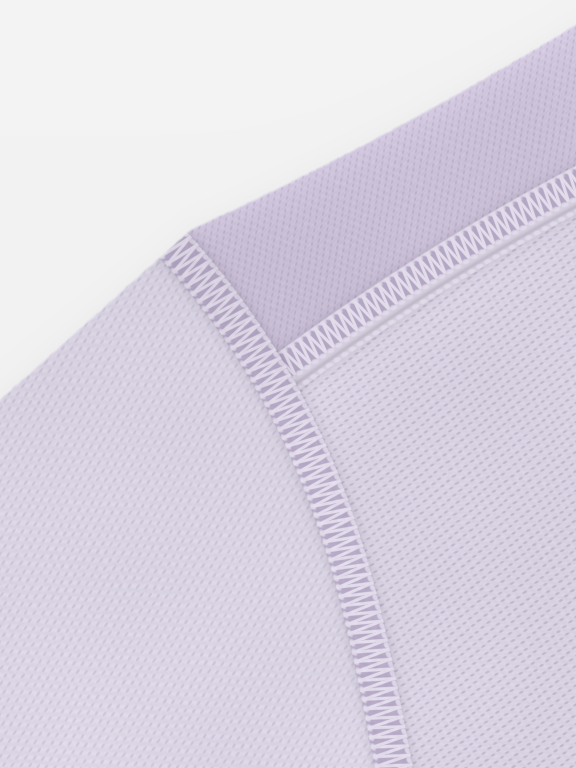
Give the GLSL for this texture, as a Shadertoy shader.

```glsl
#define BACKDROP vec3(0.950, 0.950, 0.952)
#define SLEEVE vec3(0.855, 0.833, 0.893)
#define SHOULDER vec3(0.775, 0.735, 0.825)
#define BODY vec3(0.842, 0.818, 0.880)
#define THREAD vec3(0.885, 0.862, 0.922)
#define GAP vec3(0.660, 0.605, 0.730)
#define STITCH_PITCH 0.0125
#define WEAVE_CELL vec2(0.0122, 0.0080)
#define SLEEVE_CELL vec2(0.0110, 0.0105)
#define SLEEVE_SEAM_HALF 0.0245
#define SHOULDER_SEAM_HALF 0.0280

vec2 gradientAt(vec2 cell) {
    vec3 h = fract(vec3(cell.xyx) * vec3(0.1031, 0.1030, 0.0973));
    h += dot(h, h.yzx + 33.33);
    float angle = 6.2832 * fract((h.x + h.y) * h.z);
    return vec2(cos(angle), sin(angle));
}

float gradientNoise(vec2 p) {
    vec2 i = floor(p), f = fract(p);
    vec2 w = f * f * f * (f * (f * 6.0 - 15.0) + 10.0);
    vec2 e = vec2(0.0, 1.0);
    float low = mix(dot(gradientAt(i), f), dot(gradientAt(i + e.yx), f - e.yx), w.x);
    float high = mix(dot(gradientAt(i + e), f - e), dot(gradientAt(i + 1.0), f - 1.0), w.x);
    return mix(low, high, w.y);
}

// Staggered slanted pinholes of the knit: x is the hole, y the soft rib
vec2 knit(vec2 p, float angle, vec2 cell) {
    float c = cos(angle), s = sin(angle);
    vec2 q = vec2(c * p.x + s * p.y, c * p.y - s * p.x) / cell;
    q += 0.15 * gradientNoise(p * 40.0);
    q.x += 0.5 * floor(q.y);
    vec2 f = fract(q) - 0.5;
    float hole = length(vec2(f.x - 0.45 * f.y, f.y) / vec2(0.25, 0.40));
    return vec2(1.0 - smoothstep(0.25, 1.1, hole), cos(6.2832 * f.y));
}

// Distance from the nearest whole number
float toWhole(float x) {
    return abs(fract(x + 0.5) - 0.5);
}

// Zigzag threads between two edges; across runs from -1 to 1
float zigzag(float along, float across) {
    float lean = 0.25 * (across + 1.0);
    float d = min(toWhole(along + lean), toWhole(along - lean));
    return 1.0 - smoothstep(0.08, 0.25, d);
}

// Row of chained loops centred at zero offset
float chain(float along, float offset) {
    vec2 q = vec2((fract(along + offset * 30.0) - 0.5) / 0.46, offset / 0.0042);
    return 1.0 - smoothstep(0.45, 1.15, length(q));
}

float band(float d, float halfWidth, float soft) {
    return 1.0 - smoothstep(halfWidth - soft, halfWidth + soft, abs(d));
}

// Signed distance across the sleeve seam, and the length along it
vec2 sleeveSeam(vec2 p) {
    float y = p.y;
    float m = -(0.1877 - 0.04 * y + 1.602 * y * y);
    float dx = p.x - (0.513 - y * (0.1877 - 0.02 * y + 0.534 * y * y));
    float foot = y + dx * m / (1.0 + m * m);
    return vec2(dx * inversesqrt(1.0 + m * m), foot + 0.2 * foot * foot * foot);
}

vec2 shoulderSeam(vec2 p) {
    float t = p.x - 0.379;
    float m = 0.73 - 0.54 * t;
    float dy = p.y - (0.519 + t * (0.73 - 0.27 * t));
    float foot = t + dy * m / (1.0 + m * m);
    return vec2(dy * inversesqrt(1.0 + m * m), foot * (1.24 - 0.14 * foot));
}

// Signed distance to the upper outline, positive inside the garment
float garment(vec2 p) {
    float t = clamp((p.x - 0.234) / 0.516, 0.0, 1.0);
    float left = 0.479 + 0.89 * p.x - p.y;
    float right = 0.694 + 0.53 * (p.x - 0.234) - 0.04 * t * (1.0 - t) - p.y;
    return min(left * 0.747, right * 0.884);
}

void mainImage(out vec4 fragColor, in vec2 fragCoord) {
    vec2 p = fragCoord / iResolution.y;
    float px = 1.0 / iResolution.y;
    vec2 arm = sleeveSeam(p), top = shoulderSeam(p);
    float inside = garment(p) + 0.0012 * gradientNoise(p * 90.0);
    float soft = max(px, 0.0012);
    float rightSide = smoothstep(-soft, soft, arm.x);
    float upper = smoothstep(-soft, soft, top.x);

    // Three panels with broad light
    vec3 sleeve = SLEEVE + 0.025 * (0.35 - p.y) - 0.03 * exp(-abs(arm.x) * 25.0) * p.y;
    vec3 shoulder = SHOULDER + 0.05 * (p.x - 0.45) + 0.045 * exp(-max(inside, 0.0) * 45.0);
    vec3 body = BODY + 0.02 * exp(-abs(top.x) * 10.0) - 0.02 * p.y * p.x;
    vec2 sleeveKnit = knit(p, -0.06, SLEEVE_CELL);
    vec2 shoulderKnit = knit(p, 0.50, WEAVE_CELL * 0.85);
    vec2 bodyKnit = knit(p, -0.22, WEAVE_CELL);
    sleeve += 0.012 * sleeveKnit.y - vec3(0.065, 0.075, 0.06) * sleeveKnit.x;
    shoulder += 0.008 * shoulderKnit.y - 0.065 * shoulderKnit.x + 0.012;
    body += 0.008 * bodyKnit.y - vec3(0.095, 0.11, 0.085) * bodyKnit.x + 0.012;
    vec3 col = mix(sleeve, mix(body, shoulder, upper), rightSide);
    col += 0.015 * gradientNoise(p * 5.0) + 0.018 * gradientNoise(p * 170.0);

    // Shoulder seam: ladder above, ridge and chain below
    float u = top.y / STITCH_PITCH;
    float topBand = band(top.x, SHOULDER_SEAM_HALF, soft) * rightSide;
    col -= 0.055 * rightSide * exp(-max(abs(top.x) - SHOULDER_SEAM_HALF, 0.0) * 170.0);
    float ladder = band(top.x - 0.008, 0.017, soft);
    vec3 cloth = mix(BODY - 0.01, mix(GAP, THREAD, 0.2 + 0.8 * zigzag(u, (top.x - 0.008) / 0.017)), ladder);
    cloth -= 0.08 * exp(-pow((top.x + 0.019) / 0.003, 2.0));
    float loops = max(chain(u, top.x - 0.025), max(chain(u, top.x + 0.010), chain(u, top.x + 0.025)));
    cloth = mix(cloth, THREAD, 0.85 * loops);
    col = mix(col, cloth, topBand);

    // Sleeve seam lies over the junction
    u = arm.y / STITCH_PITCH;
    col -= 0.07 * exp(-max(abs(arm.x) - SLEEVE_SEAM_HALF, 0.0) * 190.0);
    cloth = mix(GAP, THREAD, 0.25 + 0.75 * zigzag(u, -arm.x / 0.021));
    loops = max(chain(u, arm.x + 0.0215), chain(u, arm.x - 0.0215));
    cloth = mix(cloth, THREAD, 0.85 * loops) + 0.03 * gradientNoise(p * 130.0);
    cloth -= 0.035 * smoothstep(0.35, 0.68, p.y);
    col = mix(col, cloth, band(arm.x, SLEEVE_SEAM_HALF, soft));

    // Plain backdrop with a faint contact shadow
    vec3 backdrop = BACKDROP + 0.008 * (p.y - 0.7) - 0.018 * exp(min(inside, 0.0) * 60.0);
    col = mix(backdrop, col, smoothstep(-0.0025, 0.0025, inside));
    fragColor = vec4(clamp(col, 0.0, 1.0), 1.0);
}
```
